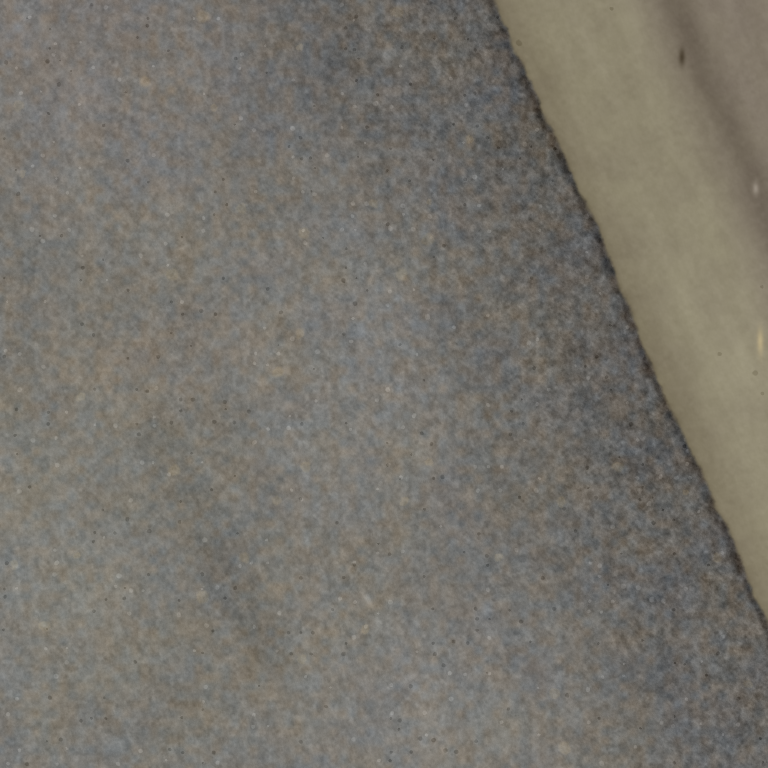
Reproduce this texture procedurally as a WebGL 1 fragment shader.

```glsl
precision highp float;
// Weathered asphalt with fine grain, meeting a pale concrete kerb along a slanted edge.
uniform vec2 u_resolution;

float hash(vec2 p) {
  return fract(sin(dot(p, vec2(127.1, 311.7))) * 43758.5453);
}

float noise(vec2 p) {
  vec2 i = floor(p);
  vec2 f = fract(p);
  f = f * f * (3.0 - 2.0 * f);
  return mix(mix(hash(i), hash(i + vec2(1.0, 0.0)), f.x),
             mix(hash(i + vec2(0.0, 1.0)), hash(i + vec2(1.0, 1.0)), f.x), f.y);
}

// Layered noise centred on zero.
float fbm(vec2 p) {
  float sum = 0.0;
  float amp = 0.5;
  for (int i = 0; i < 4; i++) {
    sum += amp * (noise(p) - 0.5);
    p = mat2(1.6, 1.2, -1.2, 1.6) * p + 17.3;
    amp *= 0.55;
  }
  return sum;
}

float blob(vec2 p, vec2 center, vec2 size) {
  vec2 q = (p - center) / size;
  return exp(-dot(q, q));
}

float band(float x, float center, float width) {
  float q = (x - center) / width;
  return exp(-q * q);
}

float segmentDistance(vec2 p, vec2 a, vec2 b) {
  vec2 ab = b - a;
  return length(p - a - ab * clamp(dot(p - a, ab) / dot(ab, ab), 0.0, 1.0));
}

// Sparse rounded stones, one candidate per cell; density is the share kept.
float stones(vec2 p, float scale, float density, float seed) {
  vec2 cell = floor(p * scale);
  vec2 center = 0.3 + 0.4 * vec2(hash(cell + seed), hash(cell + seed + 5.7));
  float radius = mix(0.12, 0.27, hash(cell + seed + 9.1));
  vec2 q = fract(p * scale) - center;
  q += 0.15 * vec2(fbm(p * 140.0), fbm(p * 140.0 + 31.0));
  return step(1.0 - density, hash(cell + seed + 2.3))
       * (1.0 - smoothstep(radius * 0.5, radius, length(q)));
}

vec3 asphalt(vec2 p, float depth, float along) {
  // Broad tones: dark beside the kerb, paler toward the lower left.
  float nearEdge = exp(-pow(depth / 0.22, 2.0));
  vec3 color = mix(vec3(0.468, 0.458, 0.437), vec3(0.375, 0.365, 0.350), nearEdge);
  color += vec3(0.025, 0.026, 0.018) * blob(p, vec2(0.08, 0.28), vec2(0.28, 0.35));
  color += vec3(0.018, 0.010, 0.012) * blob(p, vec2(0.12, 0.95), vec2(0.25, 0.20));
  color += vec3(0.030, 0.015, 0.000) * blob(p, vec2(0.20, 0.53), vec2(0.14, 0.06));
  color += 0.025 * blob(p, vec2(0.50, 0.50), vec2(0.12, 0.16));
  color += 0.030 * blob(p, vec2(0.55, 0.08), vec2(0.20, 0.14));
  color -= 0.025 * blob(p, vec2(0.42, 0.93), vec2(0.10, 0.12));
  color -= 0.035 * (1.0 - smoothstep(0.0, 0.055,
           segmentDistance(p, vec2(0.21, 0.44), vec2(0.35, 0.14))));
  color += 0.055 * fbm(vec2(depth * 13.0, along * 5.0));
  color += vec3(0.035, 0.015, -0.025) * fbm(p * 17.0 + 4.0);

  // Grain, coarser and harsher near the kerb.
  float contrast = mix(0.75, 1.15, nearEdge);
  vec2 g = vec2(depth, along);
  color += contrast * (0.17 * fbm(g * vec2(125.0, 95.0)) + 0.15 * fbm(p * 210.0 + 8.0));
  color += vec3(0.035, 0.0, -0.035) * (noise(p * 85.0 + 40.0) - 0.5);

  // Warm stones, pale chips and dark pits.
  color += vec3(0.055, 0.042, 0.018) * stones(p, 24.0, 0.10, 3.0);
  color += 0.075 * stones(p, 62.0, 0.09, 11.0);
  color -= 0.085 * stones(p, 70.0, 0.07, 23.0);
  color += 0.085 * blob(p, vec2(0.508, 0.929), vec2(0.010, 0.009));

  // Faint pale scratch.
  float scratch = segmentDistance(p, vec2(0.443, 0.284), vec2(0.514, 0.154));
  color += 0.075 * (1.0 - smoothstep(0.001, 0.007, scratch))
         * smoothstep(-0.25, 0.2, fbm(p * 60.0));
  return color;
}

vec3 concrete(vec2 p, float d, float along) {
  vec3 color = mix(vec3(0.495, 0.463, 0.382), vec3(0.553, 0.525, 0.440),
                   smoothstep(0.0, 0.07, d));
  color = mix(color, vec3(0.500, 0.463, 0.408), smoothstep(0.13, 0.22, d));
  color -= vec3(0.075, 0.075, 0.070) * band(d, 0.212, 0.022);
  color += 0.025 * blob(p, vec2(0.98, 0.54), vec2(0.06, 0.20));
  color += 0.045 * fbm(vec2(d * 55.0, along * 9.0));
  color += vec3(0.045, 0.050, 0.035) * fbm(p * 28.0);
  color += 0.045 * fbm(p * 150.0);
  color -= 0.065 * stones(p, 42.0, 0.04, 37.0);
  color -= 0.17 * blob(p, vec2(0.888, 0.925), vec2(0.004, 0.011));
  color += 0.16 * blob(p, vec2(0.984, 0.755), vec2(0.004, 0.008));
  color += vec3(0.15, 0.12, 0.06) * blob(p, vec2(0.990, 0.555), vec2(0.004, 0.016));
  return color;
}

void main() {
  vec2 p = gl_FragCoord.xy / u_resolution;
  vec2 normal = normalize(vec2(1.0, 0.433));
  float d = dot(p - vec2(0.645, 1.0), normal);
  float along = dot(p, vec2(-normal.y, normal.x));

  // Ragged border with a narrow shadowed joint.
  float edge = d + 0.010 * fbm(p * 45.0) + 0.003 * sin(along * 13.0);
  float blur = 0.0025 + 0.7 / u_resolution.y;
  vec3 color = mix(asphalt(p, max(-d, 0.0), along), concrete(p, d, along),
                   smoothstep(-blur, blur, edge));
  float joint = band(edge, -0.004, 0.006);
  color -= vec3(0.115, 0.120, 0.120) * joint * (0.8 + 0.8 * fbm(p * 35.0));
  gl_FragColor = vec4(clamp(color, 0.0, 1.0), 1.0);
}
```
